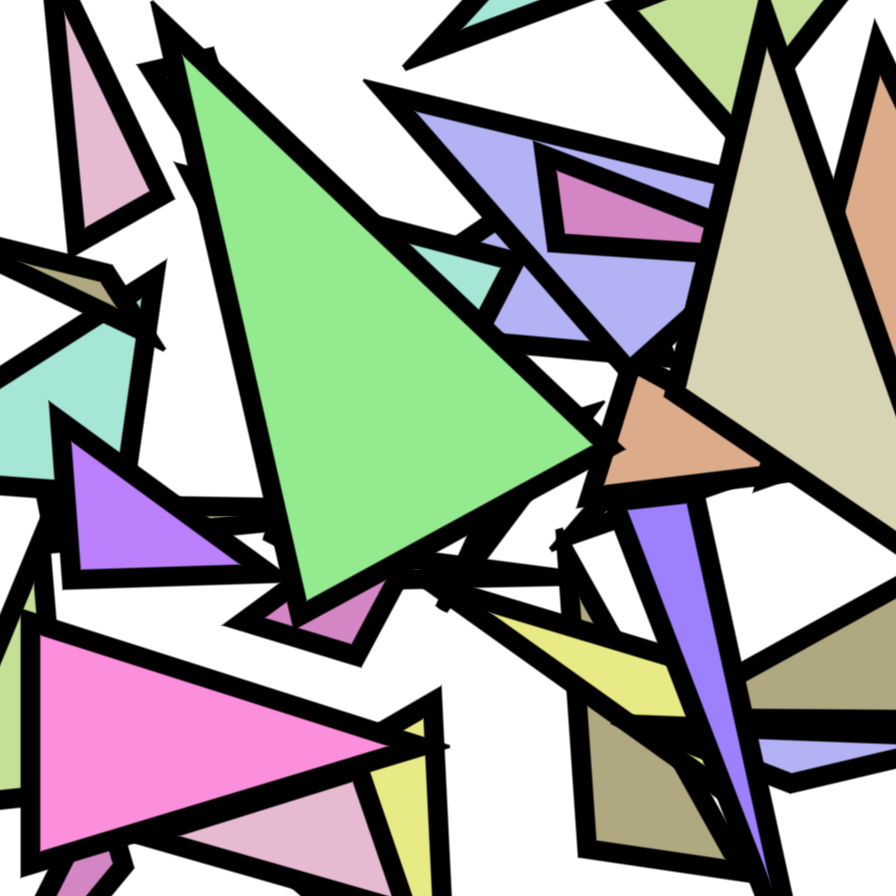
Give the GLSL for this background, as a WebGL 2 fragment shader.

```glsl
#version 300 es
precision highp float;
// Overlapping pastel triangles with thick black outlines, scattered over white.

uniform vec2 u_resolution;
out vec4 outColor;

const int GRID = 5;                  // scattered triangles per side
const float HALF_STROKE = 0.011;     // half the outline width
const float MITRE_REACH = 0.032;     // how far pointed corners may extend
const vec3 INK = vec3(0.0);
const vec3 PAPER = vec3(1.0);

const vec3 PASTELS[8] = vec3[8](
    vec3(0.83, 0.52, 0.77),   // mauve
    vec3(0.91, 0.92, 0.52),   // lemon
    vec3(0.70, 0.70, 0.96),   // lilac
    vec3(0.86, 0.67, 0.54),   // tan
    vec3(0.69, 0.66, 0.50),   // khaki
    vec3(0.77, 0.88, 0.59),   // lime
    vec3(0.90, 0.73, 0.82),   // rose
    vec3(0.65, 0.90, 0.84));  // aqua

float hash(float seed, float salt) {
    return fract(sin(seed * 12.9898 + salt * 78.233) * 43758.5453);
}

float cross2(vec2 a, vec2 b) {
    return a.x * b.y - a.y * b.x;
}

// x: signed distance to the line a-b, y: distance to the segment a-b
vec2 edgeDistances(vec2 p, vec2 a, vec2 b) {
    vec2 along = b - a;
    vec2 rel = p - a;
    float t = clamp(dot(rel, along) / dot(along, along), 0.0, 1.0);
    return vec2(-cross2(along, rel) / length(along), length(rel - along * t));
}

// Paints one outlined triangle with pointed corners over the base colour
vec3 paintTriangle(vec3 base, vec2 p, vec2 a, vec2 b, vec2 c, vec3 fill, float soft) {
    float winding = sign(cross2(b - a, c - a));
    vec2 ab = edgeDistances(p, a, b);
    vec2 bc = edgeDistances(p, b, c);
    vec2 ca = edgeDistances(p, c, a);
    float inside = max(max(ab.x * winding, bc.x * winding), ca.x * winding);
    float nearest = min(min(ab.y, bc.y), ca.y);
    float tipCut = inside > 0.0 ? nearest - MITRE_REACH : -1.0;
    float outer = max(inside - HALF_STROKE, tipCut);
    vec3 color = mix(base, INK, 1.0 - smoothstep(-soft, soft, outer));
    return mix(color, fill, 1.0 - smoothstep(-soft, soft, inside + HALF_STROKE));
}

// Corner k of a scattered triangle: jittered, squashed, then turned
vec2 scatteredCorner(float seed, float k, vec2 center) {
    float angle = 2.094 * k + 1.1 * (hash(seed, 10.0 + k) - 0.5);
    float radius = mix(0.13, 0.27, hash(seed, 3.0));
    float thinness = hash(seed, 4.0);
    vec2 corner = radius * vec2(cos(angle), sin(angle));
    corner.y *= mix(0.15, 1.0, thinness * thinness);
    float turn = 6.2832 * hash(seed, 5.0);
    return center + mat2(cos(turn), sin(turn), -sin(turn), cos(turn)) * corner;
}

// Back layer: one random triangle per grid cell, cells taken in mixed order
vec3 paintScatter(vec3 base, vec2 p, float soft) {
    vec3 color = base;
    int count = GRID * GRID;
    for (int i = 0; i < count; i++) {
        int cell = (i * 7) % count;
        float seed = float(cell) + 1.0;
        vec2 jitter = vec2(hash(seed, 1.0), hash(seed, 2.0));
        vec2 center = (vec2(cell % GRID, cell / GRID) + jitter) / float(GRID);
        color = paintTriangle(color, p,
            scatteredCorner(seed, 0.0, center),
            scatteredCorner(seed, 1.0, center),
            scatteredCorner(seed, 2.0, center),
            PASTELS[(i * 3) % 8], soft);
    }
    return color;
}

// Front layer: the large, bright triangles
vec3 paintFront(vec3 base, vec2 p, float soft) {
    vec3 color = base;
    color = paintTriangle(color, p, vec2(0.067, 0.53), vec2(0.30, 0.36),
        vec2(0.08, 0.353), vec3(0.74, 0.50, 0.99), soft);
    color = paintTriangle(color, p, vec2(0.685, 0.44), vec2(0.775, 0.45),
        vec2(0.90, -0.12), vec3(0.61, 0.50, 0.99), soft);
    color = paintTriangle(color, p, vec2(0.854, 0.985), vec2(1.08, 0.34),
        vec2(0.753, 0.562), vec3(0.84, 0.83, 0.70), soft);
    color = paintTriangle(color, p, vec2(0.034, 0.306), vec2(0.47, 0.167),
        vec2(0.034, 0.035), vec3(0.99, 0.56, 0.86), soft);
    return paintTriangle(color, p, vec2(0.185, 0.971), vec2(0.68, 0.501),
        vec2(0.335, 0.313), vec3(0.58, 0.92, 0.56), soft);
}

void main() {
    vec2 p = gl_FragCoord.xy / u_resolution;
    float soft = max(1.0 / u_resolution.y, 0.0016);
    vec3 color = paintScatter(PAPER, p, soft);
    outColor = vec4(paintFront(color, p, soft), 1.0);
}
```
